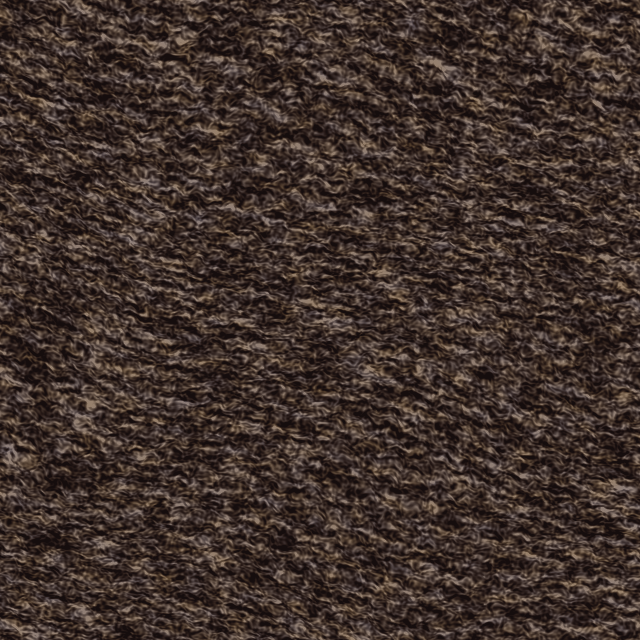
A three.js fragment shader for this texture:

```glsl
varying vec2 vUv;

#define SLOPE -0.24                 // direction of the fibres, radians
#define SWAY 0.011                  // slow bending of the fibres
#define CURL 0.0013                 // small waves along each crest
#define SHADOW_DROP 0.0045          // how far a crest casts its shadow
#define ROW_SCALE vec2(12.0, 56.0)
#define CLUMP_SCALE vec2(29.0, 78.0)
#define CREST_SCALE vec2(25.0, 62.0)
#define FLAKE_SCALE vec2(66.0, 142.0)
#define GRAIN_SCALE vec2(155.0, 225.0)
#define CONTRAST 1.0
#define SHADOW_COLOR vec3(0.12, 0.07, 0.06)
#define CREST_COLOR vec3(0.50, 0.43, 0.385)

const float NOISE_DEVIATION = 0.216;

// Unit gradient at a lattice corner
vec2 cornerGradient(vec2 cell) {
  vec3 h = fract(vec3(cell.xyx) * vec3(0.1031, 0.1030, 0.0973));
  h += dot(h, h.yzx + 33.33);
  float angle = 6.28318 * fract((h.x + h.y) * h.z);
  return vec2(cos(angle), sin(angle));
}

// Gradient noise scaled to a deviation of about one
float noise(vec2 p) {
  vec2 cell = floor(p);
  vec2 f = p - cell;
  vec2 w = f * f * f * (f * (f * 6.0 - 15.0) + 10.0);
  float a = dot(cornerGradient(cell), f);
  float b = dot(cornerGradient(cell + vec2(1.0, 0.0)), f - vec2(1.0, 0.0));
  float c = dot(cornerGradient(cell + vec2(0.0, 1.0)), f - vec2(0.0, 1.0));
  float d = dot(cornerGradient(cell + 1.0), f - 1.0);
  return mix(mix(a, b, w.x), mix(c, d, w.x), w.y) / NOISE_DEVIATION;
}

// Coordinates along and across the bent fibres
vec2 fibreSpace(vec2 uv) {
  vec2 along = vec2(cos(SLOPE), sin(SLOPE));
  vec2 p = vec2(dot(uv, along), dot(uv, vec2(-along.y, along.x))) + 3.0;
  p.y += SWAY * noise(uv * 2.3 + 11.0);
  p.y += CURL * noise(p * vec2(50.0, 42.0));
  p.x += CURL * noise(p * vec2(40.0, 70.0) + 47.0);
  return p;
}

// Thin ridges where the noise crosses zero
float ridge(vec2 p) {
  return (0.8 - abs(noise(p * CREST_SCALE + 91.0))) / 0.6;
}

// Lit ridges, each with its shadow just below
float crests(vec2 p) {
  return ridge(p) - ridge(p + vec2(0.0, SHADOW_DROP));
}

// Brightness in deviations from the middle tone
float relief(vec2 p) {
  float z = 0.12 * noise(p * vec2(6.0, 19.0) + 5.0);
  z += 0.37 * noise(p * ROW_SCALE + 31.0);
  z += 0.37 * noise(p * CLUMP_SCALE);
  z += 0.36 * crests(p);
  z += 0.50 * noise(p * FLAKE_SCALE + 23.0);
  z += 0.56 * noise(p * GRAIN_SCALE + 57.0);
  return clamp(z * CONTRAST - 0.03, -1.7, 2.1);
}

void main() {
  vec2 p = fibreSpace(vUv);
  float z = relief(p);

  // Skewed tone curve: broad shadows, rarer highlights
  float tone = 0.30 + 0.31 * z + 0.055 * z * z;
  vec3 color = mix(SHADOW_COLOR, CREST_COLOR, tone);

  // Ochre and plum fibres, cooler deep hollows
  float hue = noise(p * vec2(24.0, 60.0) + 71.0);
  color += vec3(0.009, 0.002, -0.013) * (hue + 0.3) * clamp(tone * 2.0, 0.0, 1.0);
  float hollow = smoothstep(-0.6, -1.7, z);
  color += vec3(-0.012, 0.004, 0.013) * hollow;

  // Sparse pale flecks
  float fleck = smoothstep(2.1, 2.8, noise(p * vec2(95.0, 140.0) + 139.0));
  color += vec3(0.10, 0.10, 0.09) * fleck * smoothstep(-0.5, 0.8, z);

  gl_FragColor = vec4(clamp(color, 0.0, 1.0), 1.0);
}
```
